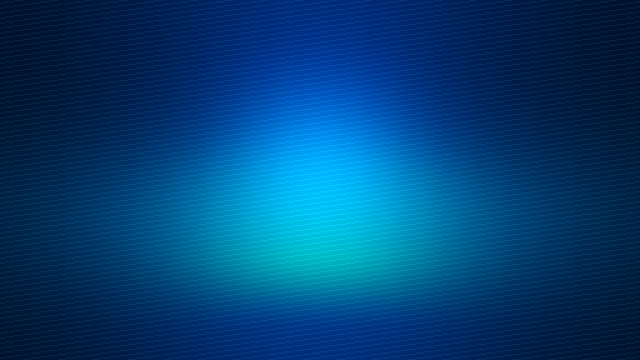
This background is drawn by a Shadertoy shader. Its source:

```glsl
// Deep blue backdrop with a bell-shaped cyan glow and fine stepped scan lines

// Soft elliptical falloff: 1 at the centre, fading over the given radii
float glow(vec2 p, vec2 center, vec2 radius) {
    vec2 q = (p - center) / radius;
    return exp(-dot(q, q));
}

// Bell-shaped core: wide below, narrowing upward, with a soft lower edge
float bell(vec2 p) {
    float width = mix(0.34, 0.24, smoothstep(-0.12, 0.2, p.y));
    float upper = exp(-pow(max(p.y, 0.0) / 0.243, 2.0));
    float lower = smoothstep(-0.42, -0.2, p.y);
    return upper * lower * exp(-pow(p.x / width, 2.0));
}

// Thin rows of short dashes, each dash one small step above the last
float scanLines(vec2 p, float pixel) {
    float rows = 72.0;
    float rise = floor(p.x / 0.0243) / 288.0;
    float dist = abs(fract((p.y - rise) * rows - 0.125) - 0.5) / rows;
    return 1.0 - smoothstep(0.0017 - 0.5 * pixel, 0.0017 + 0.5 * pixel, dist);
}

void mainImage(out vec4 fragColor, in vec2 fragCoord) {
    // Centred coordinates, one unit = canvas height
    vec2 p = (fragCoord - 0.5 * iResolution.xy) / iResolution.y;

    // Dark base with a broad blue vertical column
    vec3 color = vec3(0.005, 0.075, 0.165);
    color += vec3(0.0, 0.10, 0.30) * exp(-pow(p.x / 0.55, 2.0));

    // Wide side wings, teal bell and azure upper core
    color += vec3(0.0, 0.21, 0.31) * glow(p, vec2(0.0, -0.11), vec2(0.8, 0.24));
    color += vec3(0.0, 0.39, 0.0) * bell(p);
    color += vec3(0.0, 0.0, 0.35) * glow(p, vec2(0.0, 0.1), vec2(0.27, 0.24));

    // Fine line texture
    float line = scanLines(p, 1.0 / iResolution.y);
    color += vec3(0.015, 0.07, 0.06) * (line - 0.25);

    fragColor = vec4(clamp(color, 0.0, 1.0), 1.0);
}
```
